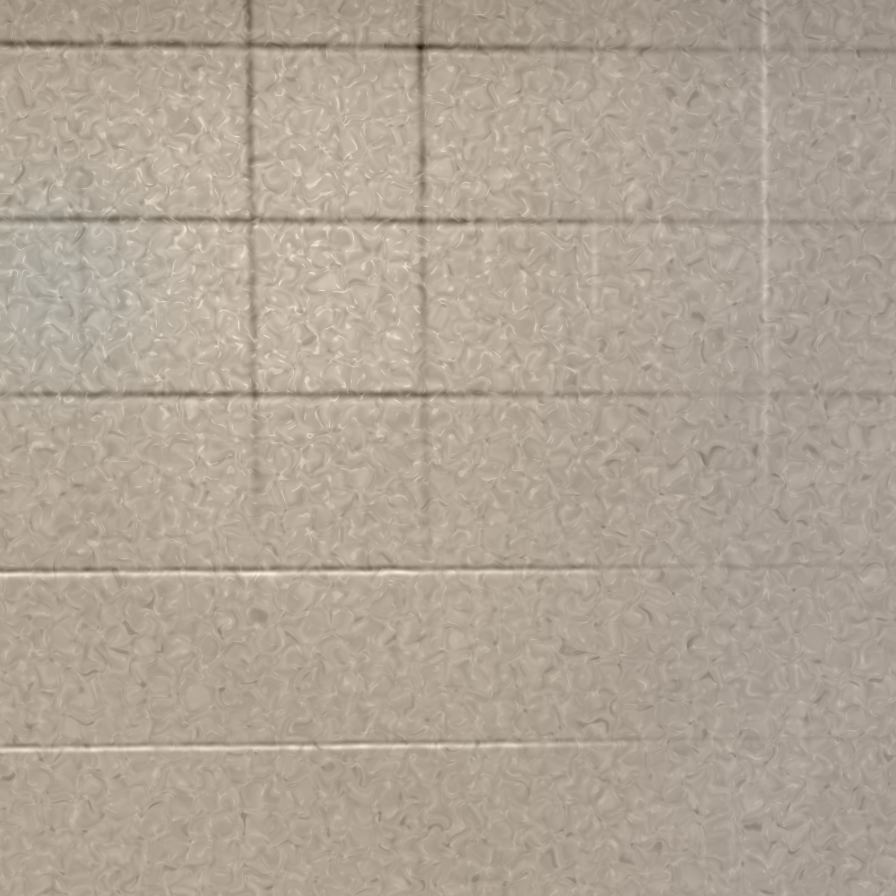
This texture is drawn by a Shadertoy shader. Its source:

```glsl
vec2 hashGradient(vec2 cell) {
    vec3 h = fract(cell.xyx * vec3(0.1031, 0.1030, 0.0973));
    h += dot(h, h.yzx + 33.33);
    return 2.0 * fract((h.xx + h.yz) * h.zy) - 1.0;
}

// Gradient noise, roughly -0.7 to 0.7
float noise(vec2 p) {
    vec2 i = floor(p), f = fract(p);
    vec2 w = f * f * f * (f * (f * 6.0 - 15.0) + 10.0);
    vec2 e = vec2(1.0, 0.0);
    return mix(
        mix(dot(hashGradient(i), f), dot(hashGradient(i + e), f - e), w.x),
        mix(dot(hashGradient(i + e.yx), f - e.yx), dot(hashGradient(i + 1.0), f - 1.0), w.x),
        w.y);
}

// Soft bump of given half width around zero
float band(float d, float halfWidth) {
    return exp(-d * d / (halfWidth * halfWidth));
}

void mainImage(out vec4 fragColor, in vec2 fragCoord) {
    vec2 p = fragCoord / iResolution.xy;

    // Light pool at upper left, cooler and dimmer toward the right
    vec2 toGlow = (p - vec2(0.31, 0.70)) / vec2(0.34, 0.28);
    float glow = exp(-dot(toGlow, toGlow));
    vec3 warm = vec3(0.685, 0.635, 0.570);
    vec3 cool = vec3(0.660, 0.618, 0.580);
    vec3 color = mix(warm, cool, smoothstep(0.35, 1.0, p.x));
    color += glow * vec3(0.075, 0.072, 0.072);
    color -= 0.05 * smoothstep(0.86, 1.0, p.y);
    color += 0.025 * noise(p * 5.0 + 3.0);
    color += vec3(-0.035, 0.0, 0.025) * band(length(p - vec2(0.06, 0.68)), 0.13);

    // Curled stone grain: mottling, pale squiggles and dark specks
    vec2 warp = vec2(noise(p * 45.0), noise(p * 45.0 + 17.0));
    vec2 q = p * 78.0 + 1.6 * warp;
    float mottle = noise(q) + 0.6 * noise(q * 1.9 + 31.0);
    float curl = 1.0 - smoothstep(0.0, 0.13, abs(noise(q * 0.85 + 57.0)));
    float pale = curl * smoothstep(0.0, 0.3, noise(p * 100.0 + 9.0));
    float speck = smoothstep(0.22, 0.5, noise(q * vec2(0.95, 1.1) + 83.0));
    color += mottle * mix(0.085, 0.14, glow);
    color += pale * mix(0.055, 0.14, glow) * vec3(1.0, 0.98, 0.94);
    color -= speck * mix(0.085, 0.065, glow);

    // Slightly skewed grid of joints, with wobbling edges
    vec2 wobble = 0.0016 * vec2(noise(p * 38.0 + 5.0), noise(p * 38.0 + 71.0));
    float x = p.x - 0.090 + 0.022 * (p.y - 0.75) * (1.0 - p.x) + wobble.x;
    float y = p.y - 0.167 - p.x * (0.014 - 0.024 * p.y) + wobble.y;
    vec2 pitch = vec2(0.1910, 0.1960);
    vec2 joint = vec2(x, y) - pitch * round(vec2(x, y) / pitch);
    float row = round(y / pitch.y);
    float column = round(x / pitch.x);
    float wear = clamp(0.85 + 0.9 * noise(p * 24.0 + 43.0) + 0.6 * noise(p * 70.0), 0.2, 1.3);

    // Vertical joints: dark near the light, pale at the right, worn away below
    float middle = band(column - 1.4, 1.15);
    float darkUpright = smoothstep(0.22, 0.85, p.y) * (0.12 + 0.88 * middle);
    float paleUpright = smoothstep(2.6, 4.0, column) * smoothstep(0.30, 0.75, p.y);
    paleUpright += 0.7 * band(column - 3.0, 0.4) * band(p.y - 0.69, 0.07);
    paleUpright += 0.5 * band(column, 0.4) * smoothstep(0.75, 0.95, p.y);
    darkUpright *= 1.0 - 0.9 * min(paleUpright, 1.0);
    color -= 0.21 * wear * darkUpright * band(joint.x, 0.0048);
    color += 0.11 * wear * paleUpright * band(joint.x, 0.0040);

    // Horizontal joints: dark above, with lit lower edges on the bottom rows
    float reach = 1.0 - smoothstep(0.48, 0.80, p.x);
    float upper = smoothstep(0.0, 2.0, row);
    float darkLevel = mix(0.11, 0.23, upper) * (0.30 + 0.70 * reach);
    float lit = (1.0 - smoothstep(1.0, 2.2, row)) * reach;
    color -= wear * darkLevel * band(joint.y - 0.001, mix(0.0025, 0.0040, upper));
    color += 0.20 * wear * lit * band(joint.y + 0.0045, 0.0028);
    color += 0.05 * wear * upper * reach * band(joint.y + 0.008, 0.003);

    fragColor = vec4(clamp(color, 0.0, 1.0), 1.0);
}
```
